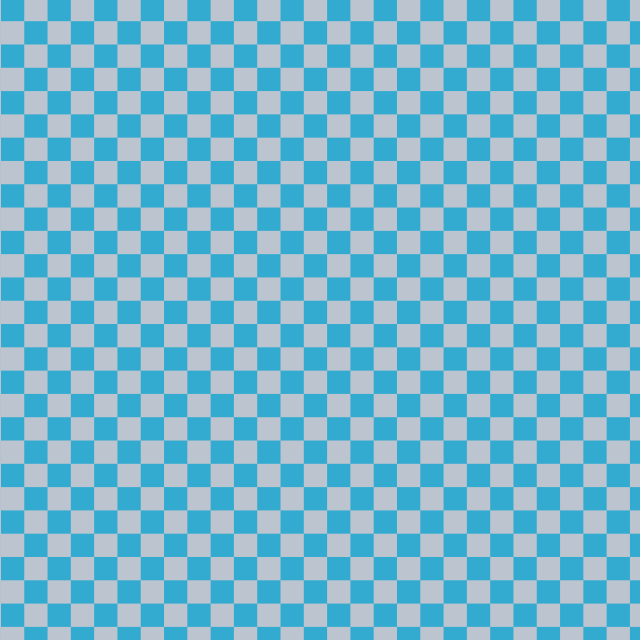
Write a WebGL 1 fragment shader that draws this pattern.

```glsl
precision highp float;

uniform vec2 u_resolution;

#define CELL_SIZE 0.0364
#define GRID_ORIGIN vec2(0.0015, 0.0205)
#define BLUE vec3(0.200, 0.670, 0.815)
#define GREY vec3(0.735, 0.770, 0.810)

// Square wave of period two, +1 then -1, with edges softened over one pixel
vec2 squareWave(vec2 cell, float pixelsPerCell) {
  vec2 edgeDistance = 0.5 - abs(mod(cell + 0.5, 2.0) - 1.0);
  return clamp(2.0 * edgeDistance * pixelsPerCell, -1.0, 1.0);
}

void main() {
  float canvasSize = min(u_resolution.x, u_resolution.y);
  float pixelsPerCell = CELL_SIZE * canvasSize;
  vec2 cell = (gl_FragCoord.xy / canvasSize - GRID_ORIGIN) / CELL_SIZE;

  // Checker coverage: the product of the two waves is positive on blue squares
  vec2 wave = squareWave(cell, pixelsPerCell);
  float blueCoverage = 0.5 + 0.5 * wave.x * wave.y;

  // Plain sliver left of the first column
  blueCoverage *= clamp(cell.x * pixelsPerCell + 0.5, 0.0, 1.0);

  gl_FragColor = vec4(mix(GREY, BLUE, blueCoverage), 1.0);
}
```
